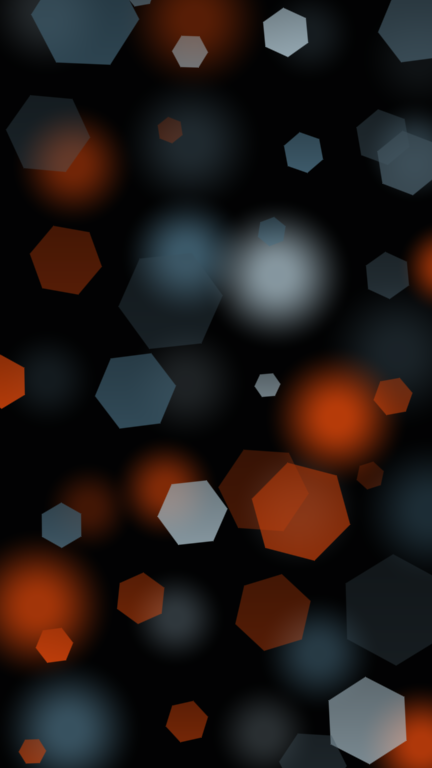
This background is drawn by a Shadertoy shader. Its source:

```glsl
// Night bokeh: soft out-of-focus lights under crisp translucent hexagons on black.
// Both layers are scattered by low-discrepancy sequences with a little hashed jitter,
// so positions, sizes, strengths and tints stay evenly spread but irregular.

float hash(float n) {
    return fract(sin(n * 12.9898 + 4.1) * 43758.5453);
}

// Evenly spread value in 0..1 for item i.
float spread(float i, float stride, float seed) {
    return fract(i * stride + seed);
}

// Scattered centre, reaching slightly past the canvas border.
vec2 scatter(float i, float seed, vec2 canvas) {
    vec2 cell = fract(i * vec2(0.7549, 0.5698) + seed);
    vec2 jitter = vec2(hash(i + seed), hash(i + seed + 57.0)) - 0.5;
    return (cell * 1.08 - 0.04) * canvas + jitter * 0.11;
}

// Orange below the given share, then slate, then a few pale tints.
vec3 tint(float pick, float orangeShare, float hue) {
    vec3 orange = mix(vec3(0.72, 0.23, 0.04), vec3(0.86, 0.28, 0.04), hue);
    vec3 slate = mix(vec3(0.27, 0.30, 0.32), vec3(0.25, 0.40, 0.48), hue);
    vec3 pale = vec3(0.64, 0.72, 0.76);
    if (pick < orangeShare) return orange;
    return pick < 0.87 ? slate : pale;
}

// Signed distance to a regular hexagon with circumradius r.
float hexagon(vec2 p, float r) {
    p = abs(p);
    return max(p.y, dot(p, vec2(0.8660, 0.5))) - r * 0.8660;
}

mat2 rotation(float angle) {
    float c = cos(angle), s = sin(angle);
    return mat2(c, s, -s, c);
}

void mainImage(out vec4 fragColor, in vec2 fragCoord) {
    // Canvas width is one unit.
    vec2 canvas = vec2(1.0, iResolution.y / iResolution.x);
    vec2 p = fragCoord / iResolution.x;
    float pixel = 1.0 / iResolution.x;
    vec3 color = vec3(0.006, 0.008, 0.010);

    // Blurred lights
    for (float i = 0.0; i < 24.0; i++) {
        vec2 offset = p - scatter(i, 0.37, canvas);
        float radius = mix(0.11, 0.20, spread(i, 0.3247, 0.2));
        float strength = mix(0.15, 0.95, spread(i, 0.8393, 0.6));
        float glow = smoothstep(1.0, 0.1, length(offset) / radius);
        vec3 light = tint(spread(i, 0.6180, 0.1), 0.32, hash(i + 11.0));
        color = mix(color, light, glow * strength);
    }

    // Sharp hexagons, warmer towards the bottom
    for (float i = 0.0; i < 31.0; i++) {
        vec2 center = scatter(i, 0.81, canvas);
        vec2 offset = p - center;
        float radius = 0.03 + 0.10 * pow(spread(i, 0.3247, 0.5), 1.5);
        float opacity = mix(0.22, 0.88, spread(i, 0.8393, 0.3));
        float warmth = mix(0.65, 0.15, center.y / canvas.y);
        vec3 glass = tint(spread(i, 0.6180, 0.4), warmth, hash(i + 31.0));

        // Gentle shading across each face
        glass *= 1.0 - 0.13 * offset.y / radius;
        float d = hexagon(rotation(hash(i + 73.0) * 1.0472) * offset, radius);
        color = mix(color, glass, opacity * smoothstep(pixel, -pixel, d));
    }

    fragColor = vec4(color, 1.0);
}
```
